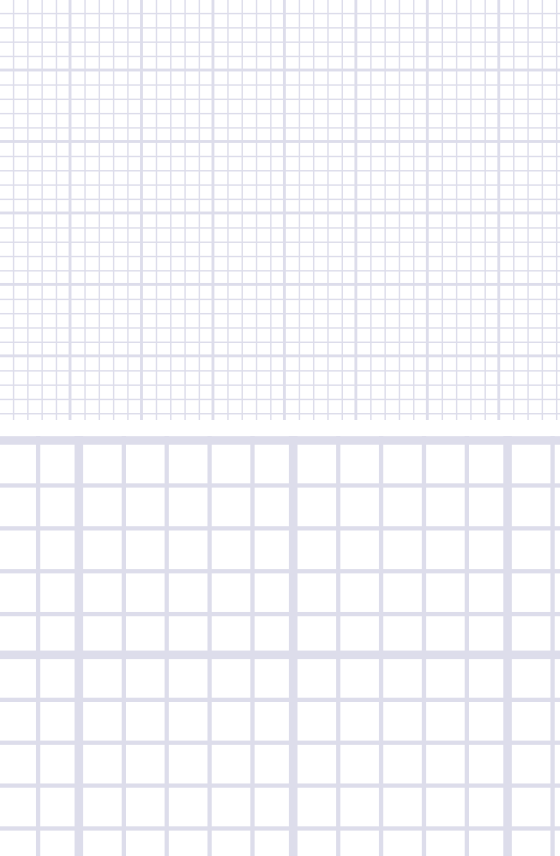
Top: the whole. Bottom: its middle third, enlarged.
This pattern is drawn by a Shadertoy shader. Its source:

```glsl
// Graph paper: a fine square grid with a heavier rule on every fifth line.

const vec3  PAPER_COLOR   = vec3(1.0);
const vec3  RULE_COLOR    = vec3(0.867, 0.867, 0.92);
const float CANVAS_HEIGHT = 293.88;  // canvas height in grid units
const float MINOR_PERIOD  = 10.0;
const float MINOR_WIDTH   = 1.0;
const float MAJOR_PERIOD  = 50.0;
const float MAJOR_WIDTH   = 2.0;

// Ruled length from 0 to p, with each rule at the end of its period.
vec2 ruledLength(vec2 p, float period, float width) {
    vec2 cell = floor(p / period);
    vec2 local = p - cell * period;
    return cell * width + max(local - (period - width), 0.0);
}

// Box-filtered coverage of the rules along each axis.
vec2 ruleCoverage(vec2 p, float period, float width, float pixel) {
    vec2 start = ruledLength(p - 0.5 * pixel, period, width);
    vec2 end = ruledLength(p + 0.5 * pixel, period, width);
    return clamp((end - start) / pixel, 0.0, 1.0);
}

void mainImage(out vec4 fragColor, in vec2 fragCoord) {
    // Grid units, measured from the top left corner
    float pixel = CANVAS_HEIGHT / iResolution.y;
    vec2 p = vec2(fragCoord.x, iResolution.y - fragCoord.y) * pixel;

    // Each heavy rule overlaps a fine one
    vec2 minor = ruleCoverage(p, MINOR_PERIOD, MINOR_WIDTH, pixel);
    vec2 major = ruleCoverage(p, MAJOR_PERIOD, MAJOR_WIDTH, pixel);
    vec2 rules = max(minor, major);

    // Union of the vertical and horizontal rules
    float ink = 1.0 - (1.0 - rules.x) * (1.0 - rules.y);
    fragColor = vec4(mix(PAPER_COLOR, RULE_COLOR, ink), 1.0);
}
```
